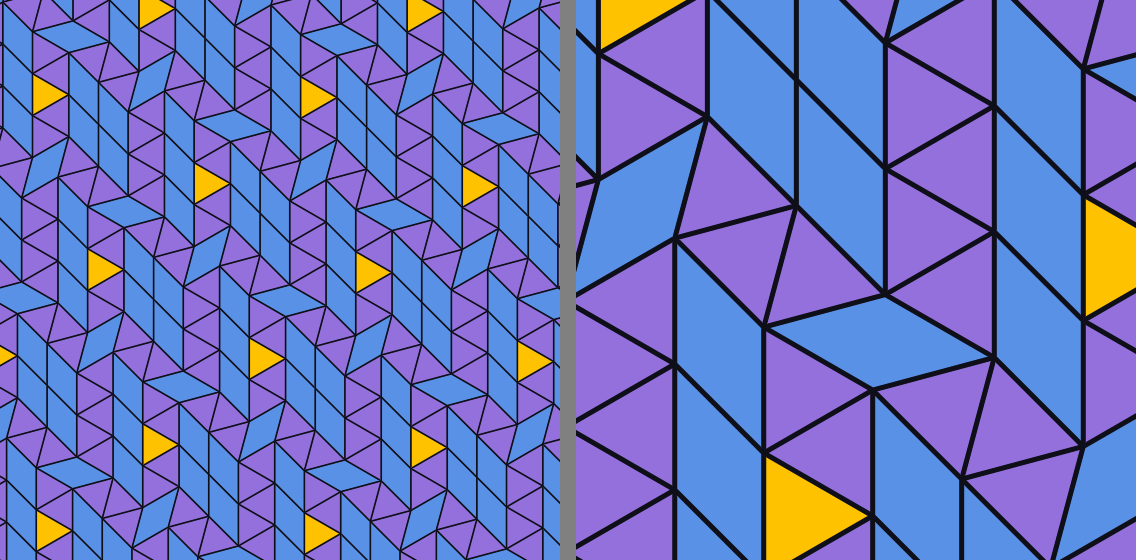
Left: the whole. Right: its middle third, enlarged.
Reproduce this pattern procedurally as a WebGL 2 fragment shader.

```glsl
#version 300 es
precision highp float;
// Periodic tiling of unit-edge triangles and 45-degree rhombi with inked edges.
// Each tile is a signed distance wrapped onto the lattice; the deepest tile wins.
// The layout has half-turn symmetry, broken only by one accent triangle per cell.

#define EDGE 0.0749                    // tile edge, in canvas units
#define LINE 0.0030                    // ink width, in canvas units
#define CENTER vec2(0.5137, 0.4629)    // a half-turn centre of the tiling
#define BLUE vec3(0.35, 0.57, 0.90)
#define PURPLE vec3(0.575, 0.44, 0.86)
#define YELLOW vec3(1.0, 0.76, 0.0)
#define INK vec3(0.06, 0.06, 0.10)
#define DIR(deg) vec2(cos(radians(deg)), sin(radians(deg)))

uniform vec2 u_resolution;
out vec4 fragColor;

// Unit edge directions
const vec2 DOWN = vec2(0.0, -1.0);
const vec2 RISE = DIR(30.0);
const vec2 FALL = DIR(-30.0);
const vec2 SLANT = DIR(-45.0);
const vec2 TILT = DIR(15.0);
const vec2 STEEP = DIR(75.0);

// Translation lattice, built from edge paths
const mat2 LATTICE = mat2(SLANT + TILT + RISE - 2.0 * DOWN,
                          SLANT - STEEP + FALL + 2.0 * DOWN);

float cross2(vec2 a, vec2 b) { return a.x * b.y - a.y * b.x; }

// Offset to the nearest lattice copy
vec2 wrapCell(vec2 p) {
    return p - LATTICE * floor(inverse(LATTICE) * p + 0.5);
}

// Equilateral triangle with a corner and its two outgoing unit edges
float triangle(vec2 p, vec2 corner, vec2 a, vec2 b) {
    vec2 q = wrapCell(p - corner - (a + b) / 3.0);
    vec2 axis = normalize(a + b);
    float x = dot(q, axis);
    float y = abs(cross2(q, axis));
    return max(x, 0.8660254 * y - 0.5 * x) - 0.2886751;
}

// Rhombus with a corner and two unit edges, 45 or 135 degrees apart
float rhombus(vec2 p, vec2 corner, vec2 a, vec2 b) {
    vec2 q = wrapCell(p - corner - 0.5 * (a + b));
    return max(abs(cross2(q, a)), abs(cross2(q, b))) - 0.3535534;
}

// Keep the tile whose interior lies deepest around the point
void place(float dist, vec3 tint, inout float nearest, inout vec3 color) {
    if (dist < nearest) {
        nearest = dist;
        color = tint;
    }
}

void main() {
    float size = min(u_resolution.x, u_resolution.y);
    vec2 p = (gl_FragCoord.xy / size - CENTER) / EDGE;
    vec2 top = -0.5 * (TILT + FALL);   // top of the accent column
    vec2 hub = top + FALL;             // top of the paired rhombus strips
    float nearest = 1e3;
    vec3 color = BLUE;

    // Triangles: the same eight, then their half-turn
    for (int turn = 0; turn < 2; turn++) {
        vec2 q = turn == 0 ? p : -p;
        for (int k = 0; k < 3; k++) {
            vec3 tint = turn == 0 && k == 1 ? YELLOW : PURPLE;
            place(triangle(q, top + float(k) * DOWN, DOWN, FALL), tint, nearest, color);
        }
        for (int k = 0; k < 2; k++) {
            float step = float(k);
            place(triangle(q, top + (step + 1.0) * DOWN, FALL, RISE), PURPLE, nearest, color);
            place(triangle(q, hub + step * SLANT, TILT, SLANT), PURPLE, nearest, color);
        }
        place(triangle(q, hub + SLANT, TILT, TILT - SLANT), PURPLE, nearest, color);
    }

    // Rhombi: a single strip of three, then two strips of two
    for (int k = 0; k < 3; k++)
        place(rhombus(p, top - SLANT + float(k) * DOWN, DOWN, SLANT), BLUE, nearest, color);
    for (int k = 0; k < 4; k++) {
        vec2 corner = hub + float(k / 2) * DOWN + float(k % 2) * SLANT;
        place(rhombus(p, corner, DOWN, SLANT), BLUE, nearest, color);
    }
    // Flat and upright connecting rhombi
    place(rhombus(p, top, TILT, FALL), BLUE, nearest, color);
    place(rhombus(p, hub + 2.0 * SLANT, STEEP, RISE), BLUE, nearest, color);

    // Ink along the tile borders, smoothed over about one pixel
    float soft = 0.6 / size;
    float ink = smoothstep(-soft, soft, nearest * EDGE + 0.5 * LINE);
    fragColor = vec4(mix(color, INK, ink), 1.0);
}
```
